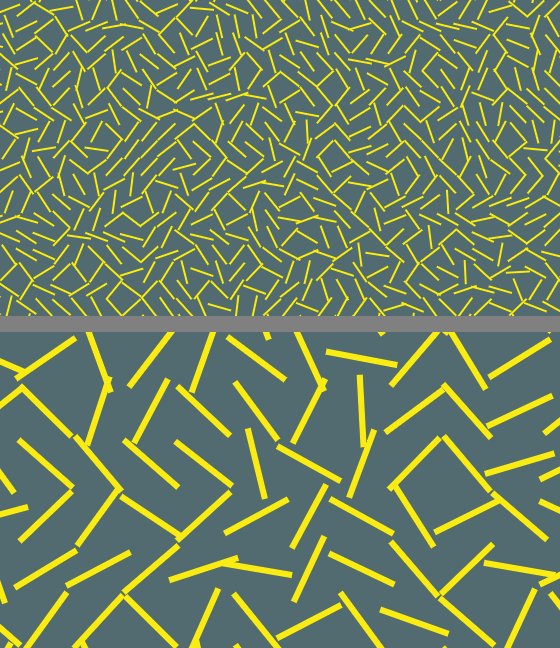
Top, the full canvas; bottom, a detail of the centre.
A Shadertoy shader for this pattern:

```glsl
// Loose weave of short yellow strokes on slate: a square grid holds one stroke
// per cell, laid along either diagonal and turned by a random angle.
// Strokes overrun their cells, so each point also checks the neighbour cells.

const float ROWS = 18.0;            // cells over the canvas height
const float STROKE_LENGTH = 1.38;   // in cells
const float STROKE_WIDTH = 0.118;   // in cells
const float MAX_TURN = 0.76;        // radians away from the diagonal
const float DIAGONAL = 0.785398;
const vec3 SLATE = vec3(0.32, 0.42, 0.44);
const vec3 YELLOW = vec3(0.98, 0.92, 0.07);

// Three random values in 0..1 for a cell
vec3 hash32(vec2 p) {
    vec3 q = fract(p.xyx * vec3(0.1031, 0.1030, 0.0973));
    q += dot(q, q.yxz + 33.33);
    return fract((q.xxy + q.yzz) * q.zyx);
}

// Signed distance to a square-ended stroke centred on the origin
float strokeDistance(vec2 p, float angle) {
    vec2 along = vec2(cos(angle), sin(angle));
    vec2 local = vec2(dot(p, along), dot(p, vec2(-along.y, along.x)));
    vec2 d = abs(local) - 0.5 * vec2(STROKE_LENGTH, STROKE_WIDTH);
    return length(max(d, 0.0)) + min(max(d.x, d.y), 0.0);
}

// Either diagonal, with small turns more likely than large ones
float strokeAngle(vec2 cell) {
    vec3 rnd = hash32(cell + 17.0);
    float side = rnd.x < 0.5 ? -1.0 : 1.0;
    return side * DIAGONAL + (rnd.y + rnd.z - 1.0) * MAX_TURN;
}

void mainImage(out vec4 fragColor, in vec2 fragCoord) {
    float pixel = ROWS / iResolution.y;
    vec2 p = fragCoord * pixel;
    vec2 home = floor(p);

    // Nearest stroke among the 3 x 3 surrounding cells
    float nearest = 1e3;
    for (int y = -1; y <= 1; y++) {
        for (int x = -1; x <= 1; x++) {
            vec2 cell = home + vec2(x, y);
            float d = strokeDistance(p - cell - 0.5, strokeAngle(cell));
            nearest = min(nearest, d);
        }
    }

    // One-pixel edge, blended on square roots for an olive rim
    float ink = clamp(0.5 - nearest / pixel, 0.0, 1.0);
    vec3 root = mix(sqrt(SLATE), sqrt(YELLOW), ink);
    fragColor = vec4(root * root, 1.0);
}
```
